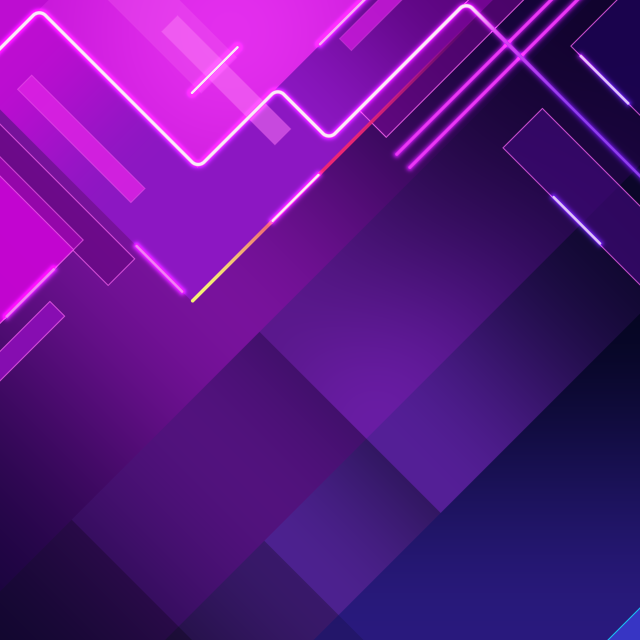
This background is drawn by a WebGL 2 fragment shader. Its source:

```glsl
#version 300 es
precision highp float;
uniform vec2 u_resolution;
out vec4 outColor;

#define CORNER_RADIUS 0.019
#define LINE_WIDTH 0.0030
#define GLOW_SIZE 0.0060
#define EDGE_WIDTH 0.0008
#define MAGENTA vec3(0.90, 0.10, 0.95)
#define PINK vec3(0.95, 0.38, 0.93)
#define WHITE vec3(0.98, 0.92, 0.97)

const float DIAGONAL = 0.70711;

// Panes as (sMin, sMax, dMin, dMax) in diagonal coordinates
const int PANE_COUNT = 12;
const vec4 PANES[PANE_COUNT] = vec4[](
  vec4(-0.50, 0.615, -0.277, -0.194), vec4(-0.50, 0.505, -2.0, -0.245),
  vec4(-0.50, 0.505, -2.0, -0.275), vec4(0.549, 0.595, -2.0, -0.393),
  vec4(0.167, 0.521, -0.112, -0.068), vec4(-0.50, 0.460, 0.169, 0.280),
  vec4(0.302, 0.656, 0.203, 0.253), vec4(0.591, 0.628, 0.470, 2.0),
  vec4(0.732, 0.818, 0.389, 2.0), vec4(1.017, 3.0, 0.555, 0.678),
  vec4(0.964, 3.0, 0.820, 3.0), vec4(1.950, 3.0, -2.0, 2.0));
const vec4 FILLS[PANE_COUNT] = vec4[](
  vec4(0.40, 0.02, 0.50, 0.6), vec4(0.62, 0.02, 0.70, 0.8),
  vec4(0.78, 0.02, 0.83, 0.9), vec4(0.55, 0.05, 0.72, 0.9),
  vec4(0.86, 0.13, 0.89, 0.85), vec4(0.96, 0.40, 0.95, 0.28),
  vec4(0.97, 0.45, 0.96, 0.55), vec4(0.80, 0.10, 0.86, 0.8),
  vec4(0.55, 0.02, 0.65, 0.45), vec4(0.24, 0.03, 0.46, 0.7),
  vec4(0.11, 0.01, 0.33, 0.8), vec4(0.22, 0.22, 0.80, 0.9));
const float OUTLINES[PANE_COUNT] = float[](
  0.8, 0.7, 0.7, 0.8, 0.5, 0.1, 0.2, 0.3, 0.9, 0.8, 0.8, 1.0);

// Short neon strokes as (s0, d0, s1, d1)
const int STROKE_COUNT = 9;
const vec4 STROKES[STROKE_COUNT] = vec4[](
  vec4(0.445, 0.155, 0.445, 0.297), vec4(0.569, 0.431, 0.569, 1.0),
  vec4(0.771, 0.081, 0.771, 0.224), vec4(0.505, -0.484, 0.505, -0.337),
  vec4(0.598, -0.171, 0.740, -0.171), vec4(0.861, 0.379, 0.861, 2.0),
  vec4(0.902, 0.379, 0.902, 2.0), vec4(1.173, 0.557, 1.318, 0.557),
  vec4(0.995, 0.820, 1.143, 0.820));
const float HEAT[STROKE_COUNT] = float[](1.0, 0.7, 1.0, 0.5, 0.5, 0.15, 0.15, 0.8, 0.8);

// Corners of the long zigzag tube
const int BEND_COUNT = 7;
const vec2 BENDS[BEND_COUNT] = vec2[](
  vec2(0.076, -0.3), vec2(0.076, 0.047), vec2(0.572, 0.047), vec2(0.572, 0.296),
  vec2(0.732, 0.296), vec2(0.732, 0.725), vec2(1.5, 0.725));

float cover(float dist) {
  float px = 1.0 / u_resolution.y;
  return 1.0 - smoothstep(-0.7 * px, 0.7 * px, dist);
}
float above(float v, float edge) { return cover((edge - v) * DIAGONAL); }

float boxDist(vec2 q, vec4 r) {
  vec2 e = max(r.xz - q, q - r.yw);
  return DIAGONAL * (length(max(e, 0.0)) + min(max(e.x, e.y), 0.0));
}
float segDist(vec2 q, vec2 a, vec2 b) {
  vec2 ab = b - a;
  return DIAGONAL * length(q - a - ab * clamp(dot(q - a, ab) / dot(ab, ab), 0.0, 1.0));
}
float tubeDist(vec2 q) {
  float dist = 9.0;
  vec2 start = BENDS[0];
  for (int i = 1; i < BEND_COUNT - 1; i++) {
    vec2 c = BENDS[i];
    vec2 u = normalize(BENDS[i - 1] - c), v = normalize(BENDS[i + 1] - c);
    vec2 o = q - c - CORNER_RADIUS * (u + v);
    dist = min(dist, segDist(q, start, c + CORNER_RADIUS * u));
    if (dot(o, u) < 0.0 && dot(o, v) < 0.0)
      dist = min(dist, DIAGONAL * abs(length(o) - CORNER_RADIUS));
    start = c + CORNER_RADIUS * v;
  }
  return min(dist, segDist(q, start, BENDS[BEND_COUNT - 1]));
}

vec3 neon(vec3 col, float dist, float width, vec3 tint, float heat) {
  col += tint * 0.55 * exp(-dist * dist / (GLOW_SIZE * GLOW_SIZE));
  col = mix(col, tint, cover(dist - width));
  return mix(col, WHITE, heat * (1.0 - smoothstep(0.4 * width, 1.15 * width, dist)));
}

float bump(float v, float centre, float width) {
  float t = (v - centre) / width;
  return exp(-t * t);
}

// Dark diagonal tiles with soft gradients
vec3 backdrop(vec2 q, float down) {
  float lower = above(-q.y, 0.113);
  vec3 col = mix(vec3(0.06, 0.01, 0.20), vec3(0.47, 0.07, 0.61), bump(q.y, -0.12, 0.55));
  vec3 right = mix(vec3(0.07, 0.01, 0.20), vec3(0.41, 0.11, 0.64), bump(q.y, -0.08, 0.52));
  right *= mix(0.86, 1.0, smoothstep(0.92, 1.25, q.x));
  vec3 left = mix(vec3(0.05, 0.03, 0.20), vec3(0.32, 0.07, 0.49), bump(q.y, -0.36, 0.48));
  col = mix(col, mix(right, left, lower), above(q.x, 0.924));
  right = mix(vec3(0.03, 0.02, 0.14), vec3(0.33, 0.12, 0.59), bump(q.y, -0.08, 0.44));
  left = mix(vec3(0.06, 0.04, 0.16), vec3(0.30, 0.13, 0.56), bump(q.y, -0.42, 0.40));
  left *= 1.0 - 0.26 * above(-q.y, 0.432);
  col = mix(col, mix(right, left, lower), above(q.x, 1.258));
  right = mix(vec3(0.02, 0.02, 0.13), vec3(0.16, 0.10, 0.49), smoothstep(0.45, 1.0, down));
  left = right * (1.0 - 0.15 * above(-q.y, 0.432));
  col = mix(col, mix(right, left, lower), above(q.x, 1.490));
  return col * (1.0 - 0.25 * above(-q.y, 0.700) * above(q.x, 0.924));
}

void main() {
  vec2 p = gl_FragCoord.xy / u_resolution;
  float down = 1.0 - p.y;
  vec2 q = vec2(p.x + down, p.x - down);
  vec3 col = backdrop(q, down);

  // Bright upper panel and its hot centre
  vec3 panel = mix(vec3(0.74, 0.05, 0.82), vec3(0.55, 0.09, 0.76), smoothstep(0.1, 0.5, q.x));
  panel = mix(panel, vec3(0.36, 0.02, 0.50), smoothstep(0.25, 0.75, q.y));
  col = mix(col, panel, cover(boxDist(q, vec4(-1.0, 0.770, -0.171, 2.0))));
  vec3 hot = mix(vec3(0.74, 0.06, 0.82), vec3(0.89, 0.18, 0.93), bump(length(p - vec2(0.36, 0.95)), 0.0, 0.28));
  col = mix(col, hot, cover(boxDist(q, vec4(0.076, 0.570, 0.047, 2.0))));

  // Translucent panes with thin outlines
  for (int i = 0; i < PANE_COUNT; i++) {
    float dist = boxDist(q, PANES[i]);
    vec3 edge = i == PANE_COUNT - 1 ? vec3(0.1, 0.75, 0.95) : PINK;
    col = mix(col, FILLS[i].rgb, FILLS[i].a * cover(dist));
    col = mix(col, edge, OUTLINES[i] * cover(abs(dist) - EDGE_WIDTH));
  }

  // Thin ray running from yellow to red
  vec3 ray = mix(vec3(0.96, 0.95, 0.45), vec3(0.93, 0.15, 0.45), smoothstep(-0.15, 0.2, q.y));
  float rayDist = segDist(q, vec2(0.771, -0.169), vec2(0.771, 0.77));
  col = mix(col, ray, cover(rayDist - 0.0027) * (1.0 - smoothstep(0.28, 0.75, q.y)));

  // Neon strokes and the zigzag tube, cooler to the right
  for (int i = 0; i < STROKE_COUNT; i++) {
    float dist = segDist(q, STROKES[i].xy, STROKES[i].zw);
    vec3 tint = mix(MAGENTA, vec3(0.45, 0.15, 0.95), smoothstep(0.92, 1.1, q.x));
    col = neon(col, dist, 0.85 * LINE_WIDTH, tint, HEAT[i]);
  }
  float cool = smoothstep(0.74, 1.1, q.x);
  vec3 tubeTint = mix(MAGENTA, vec3(0.45, 0.08, 0.90), cool);
  col = neon(col, tubeDist(q), LINE_WIDTH * (1.15 - 0.4 * cool), tubeTint, 1.0 - 0.8 * smoothstep(0.73, 0.85, q.x));
  outColor = vec4(clamp(col, 0.0, 1.0), 1.0);
}
```
